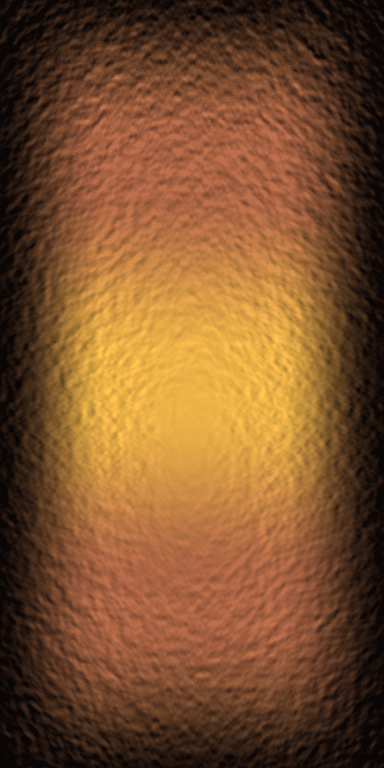
Give the GLSL for this background, as a Shadertoy shader.

```glsl
#define GOLD vec3(0.93, 0.70, 0.28)
#define COPPER vec3(0.67, 0.39, 0.265)
#define OCHRE vec3(0.79, 0.51, 0.29)
#define SHADOW vec3(0.045, 0.022, 0.022)
#define GRAIN_SCALE 52.0
#define GRAIN_STEP 0.3
#define RELIEF 0.46
#define CENTRE_RELIEF 0.05
#define SIDE_FADE vec2(0.42, 1.04)
#define END_FADE vec2(0.60, 1.08)

float hash(vec2 cell) {
    return fract(sin(dot(cell, vec2(127.1, 311.7))) * 43758.5);
}

float valueNoise(vec2 p) {
    vec2 cell = floor(p);
    vec2 f = fract(p);
    f = f * f * f * (f * (f * 6.0 - 15.0) + 10.0);
    float low = mix(hash(cell), hash(cell + vec2(1.0, 0.0)), f.x);
    float high = mix(hash(cell + vec2(0.0, 1.0)), hash(cell + 1.0), f.x);
    return mix(low, high, f.y);
}

// Hammered surface: rotated octaves hide the noise lattice
float surfaceHeight(vec2 p) {
    const mat2 turn = mat2(0.8, 0.6, -0.6, 0.8);
    float height = 0.0;
    float weight = 0.65;
    for (int i = 0; i < 3; i++) {
        height += weight * valueNoise(p);
        p = turn * p * 1.9 + 17.3;
        weight *= 0.5;
    }
    return height;
}

vec2 surfaceSlope(vec2 p) {
    vec2 e = vec2(GRAIN_STEP, 0.0);
    vec2 rise = vec2(surfaceHeight(p + e.xy) - surfaceHeight(p - e.xy),
                     surfaceHeight(p + e.yx) - surfaceHeight(p - e.yx));
    return rise / (2.0 * GRAIN_STEP);
}

void mainImage(out vec4 fragColor, in vec2 fragCoord) {
    vec2 q = 2.0 * fragCoord / iResolution.xy - 1.0;
    vec2 slope = surfaceSlope(fragCoord / iResolution.x * GRAIN_SCALE);

    // Broad glow, bent slightly by the surface
    vec2 d = abs(q + slope * vec2(0.035, 0.018));
    float glow = (1.0 - smoothstep(SIDE_FADE.x, SIDE_FADE.y, d.x))
               * (1.0 - smoothstep(END_FADE.x, END_FADE.y, d.y));

    // Relief lit from the centre, stronger at grazing angles
    float facing = dot(slope, q) * RELIEF + slope.y * CENTRE_RELIEF;
    float light = clamp(glow + facing * (0.35 + 0.65 * sqrt(glow)), 0.0, 1.12);

    // Gold core, copper bands, ochre rim
    vec3 metal = mix(GOLD, COPPER, smoothstep(0.05, 0.52, d.y));
    float rim = max(smoothstep(0.65, 0.95, d.y), smoothstep(0.5, 0.95, d.x));
    metal = mix(metal, OCHRE, 0.85 * rim);

    fragColor = vec4(mix(SHADOW, metal, light), 1.0);
}
```
